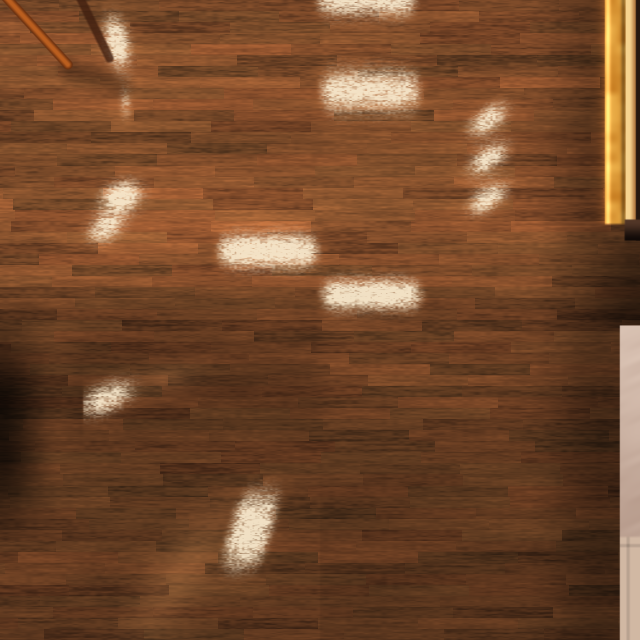
Give the GLSL for this texture, as a three.js fragment shader.

```glsl
varying vec2 vUv;

float hash(vec2 p) {
  p = fract(p * vec2(0.1031, 0.1137));
  p += dot(p, p.yx + 33.33);
  return fract((p.x + p.y) * p.x * 17.0);
}

float noise(vec2 p) {
  vec2 i = floor(p), f = fract(p);
  f = f * f * (3.0 - 2.0 * f);
  return mix(mix(hash(i), hash(i + vec2(1, 0)), f.x),
             mix(hash(i + vec2(0, 1)), hash(i + 1.0), f.x), f.y);
}

float band(float x, float a, float b, float soft) {
  return smoothstep(a - soft, a + soft, x) * (1.0 - smoothstep(b - soft, b + soft, x));
}

float rod(vec2 p, vec2 a, vec2 b) {
  vec2 d = b - a;
  return length(p - a - d * clamp(dot(p - a, d) / dot(d, d), 0.0, 1.0));
}

// Soft oval reflection, leaning to the right as it rises
float oval(vec2 p, vec2 centre, vec2 radius, float lean) {
  vec2 d = p - centre;
  d.x -= d.y * lean;
  d /= radius;
  return exp(-dot(d, d));
}

// Bright oval with a wide faint skirt
float glint(vec2 p, vec2 centre, vec2 radius, float lean) {
  return 0.78 * oval(p, centre, radius, lean) + 0.26 * oval(p, centre, radius * 1.8, lean);
}

// Reflection of a lamp panel: crisp ends, feathered above and below
float panel(vec2 p, vec2 centre, float height) {
  vec2 d = (p - centre) / vec2(0.079, height);
  return exp(-pow(abs(d.x), 8.0)) * (0.76 * exp(-d.y * d.y) + 0.3 * exp(-d.y * d.y * 0.22));
}

vec3 parquet(vec2 p) {
  float row = floor(p.y * 58.0);
  float along = p.x * 6.4 + hash(vec2(row, 7.0)) * 9.0;
  float tone = hash(vec2(floor(along), row + 31.0));
  float grain = noise(p * vec2(22.0, 330.0) + tone * 40.0);
  float fibre = noise(p * vec2(110.0, 500.0));
  float cloud = noise(p * vec2(5.0, 22.0) + 9.0);
  float v = 0.08 + tone * 0.32 + grain * 0.27 + fibre * 0.2 + cloud * 0.2;
  vec3 wood = mix(vec3(0.26, 0.155, 0.09), vec3(0.47, 0.28, 0.155), smoothstep(0.1, 0.62, v));
  wood = mix(wood, vec3(0.63, 0.375, 0.205), smoothstep(0.5, 1.05, v));
  wood.r += 0.04 * (hash(vec2(row, floor(along) + 5.0)) - 0.5);
  float seam = band(fract(p.y * 58.0), 0.04, 0.96, 0.08);
  return wood * (0.94 + 0.06 * seam);
}

float reflections(vec2 p) {
  float g = 0.85 * panel(p, vec2(0.573, 1.0), 0.023);
  g += 0.87 * panel(p, vec2(0.579, 0.858), 0.029);
  g += panel(p, vec2(0.419, 0.608), 0.023);
  g += panel(p, vec2(0.581, 0.540), 0.021);
  for (int i = 0; i < 3; i++)
    g += 0.85 * glint(p, vec2(0.763, 0.690 + 0.062 * float(i)), vec2(0.023, 0.023), 0.65);
  g += glint(p, vec2(0.183, 0.933), vec2(0.018, 0.036), -0.15);
  g += 0.45 * glint(p, vec2(0.196, 0.838), vec2(0.010, 0.025), 0.0);
  g += glint(p, vec2(0.191, 0.693), vec2(0.027, 0.023), 0.2);
  g += 0.8 * glint(p, vec2(0.164, 0.643), vec2(0.024, 0.022), 0.3);
  g += 0.85 * glint(p, vec2(0.166, 0.378), vec2(0.034, 0.026), 0.7) * smoothstep(0.126, 0.132, p.x);
  vec2 d = p - vec2(0.392, 0.172);
  d = (d - vec2(d.y * 0.28, 0.0)) / vec2(0.033, 0.06);
  g += 0.75 * exp(-pow(abs(d.x), 4.0) - pow(abs(d.y), 3.0));
  return g + 0.22 * exp(-dot(d, d) * 0.45);
}

void main() {
  vec2 p = vUv;
  vec3 col = parquet(p);

  // Room light and shade
  float light = mix(0.79, 1.04, smoothstep(0.36, 0.62, p.y));
  light += 0.14 * oval(p, vec2(0.32, 0.64), vec2(0.42, 0.11), 0.0);
  light += 0.08 * oval(p, vec2(0.4, 0.9), vec2(0.35, 0.1), 0.0);
  light += 0.07 * oval(p, vec2(0.65, 0.4), vec2(0.2, 0.12), 0.0);
  light -= 0.12 * exp(-pow((p.y - 0.525) / 0.035, 2.0));
  light -= 0.1 * exp(-pow((p.y - 0.785) / 0.04, 2.0));
  light *= 1.0 - 0.3 * smoothstep(0.82, 0.94, p.x);
  light *= 1.0 - 0.7 * (1.0 - smoothstep(0.0, 0.1, p.x)) * band(p.y, 0.2, 0.46, 0.09);
  light *= 1.0 - 0.12 * band(p.x, 0.1, 0.5, 0.03) * band(p.y, 0.32, 0.49, 0.04);
  light *= 1.0 - 0.08 * smoothstep(0.498, 0.502, p.x) * (1.0 - smoothstep(0.1, 0.35, p.y));
  col *= light;
  col += vec3(0.14, 0.10, 0.06) * oval(p, vec2(0.28, 0.1), vec2(0.05, 0.11), 0.6);
  col += vec3(0.11, 0.08, 0.05) * oval(p, vec2(0.26, 0.41), vec2(0.05, 0.025), 0.6);

  // Lamp reflections broken up by the varnish grain
  float g = reflections(p);
  float speck = 0.65 * noise(p * vec2(250.0, 510.0)) + 0.35 * noise(p * vec2(70.0, 330.0) + 50.0);
  float shine = smoothstep(0.1, 0.98, g * (0.5 + 0.95 * speck));
  col += vec3(0.2, 0.13, 0.07) * g * (1.0 - 0.4 * g);
  col = mix(col, vec3(0.97, 0.91, 0.80), 0.95 * shine);

  // Slanted legs and their shadow
  float shadow = rod(p, vec2(0.11, 0.89), vec2(0.19, 0.865));
  col *= 1.0 - 0.3 * (1.0 - smoothstep(0.0, 0.03, shadow));
  float back = rod(p, vec2(0.122, 1.01), vec2(0.171, 0.909));
  col = mix(col, vec3(0.25, 0.12, 0.06), 0.8 * (1.0 - smoothstep(0.004, 0.009, back)));
  float front = rod(p, vec2(-0.005, 1.02), vec2(0.106, 0.899));
  vec3 amber = mix(vec3(0.73, 0.37, 0.12), vec3(0.40, 0.18, 0.06), smoothstep(0.001, 0.008, front));
  col = mix(col, amber, 1.0 - smoothstep(0.006, 0.009, front));

  // Lit golden side of the cupboard
  float upper = smoothstep(0.647, 0.653, p.y);
  float ripple = noise(p * vec2(45.0, 65.0));
  vec3 gold = mix(vec3(0.78, 0.49, 0.13), vec3(0.92, 0.68, 0.28), ripple);
  gold += vec3(0.3, 0.3, 0.25) * exp(-pow((p.x - 0.950) / 0.004, 2.0));
  gold *= 1.0 - 0.35 * exp(-pow((p.x - 0.974) / 0.004, 2.0));
  col += vec3(0.2, 0.11, 0.03) * upper * exp(-abs(p.x - 0.945) * 130.0);
  col = mix(col, gold, upper * band(p.x, 0.945, 0.978, 0.0015));
  vec3 frame = mix(vec3(0.97, 0.83, 0.56), vec3(0.70, 0.47, 0.25), smoothstep(0.983, 0.994, p.x));
  col = mix(col, frame, upper * smoothstep(0.976, 0.979, p.x));
  col = mix(col, vec3(0.15, 0.09, 0.06), smoothstep(0.992, 0.995, p.x) * smoothstep(0.622, 0.626, p.y));
  float foot = smoothstep(0.974, 0.978, p.x) * band(p.y, 0.624, 0.657, 0.002);
  col = mix(col, mix(vec3(0.07, 0.04, 0.03), vec3(0.32, 0.21, 0.15), smoothstep(0.625, 0.655, p.y)), foot);
  col *= 1.0 - 0.35 * smoothstep(0.9, 1.0, p.x) * band(p.y, 0.49, 0.622, 0.01);

  // Pale counter with a recessed front below
  float streak = noise(vec2(p.x * 18.0, p.y * 95.0 - p.x * 40.0));
  vec3 pale = mix(vec3(0.71, 0.60, 0.54), vec3(0.86, 0.77, 0.71), 0.3 * streak + 0.7 * smoothstep(0.15, 0.48, p.y));
  float recess = 1.0 - smoothstep(0.158, 0.164, p.y);
  pale = mix(pale, vec3(0.82, 0.72, 0.64), recess);
  pale *= 1.0 - 0.12 * recess * (band(p.x, 0.979, 0.984, 0.002) + band(p.y, 0.145, 0.15, 0.002));
  col = mix(col, pale, smoothstep(0.967, 0.970, p.x) * (1.0 - smoothstep(0.490, 0.493, p.y)));

  gl_FragColor = vec4(clamp(col, 0.0, 1.0), 1.0);
}
```
